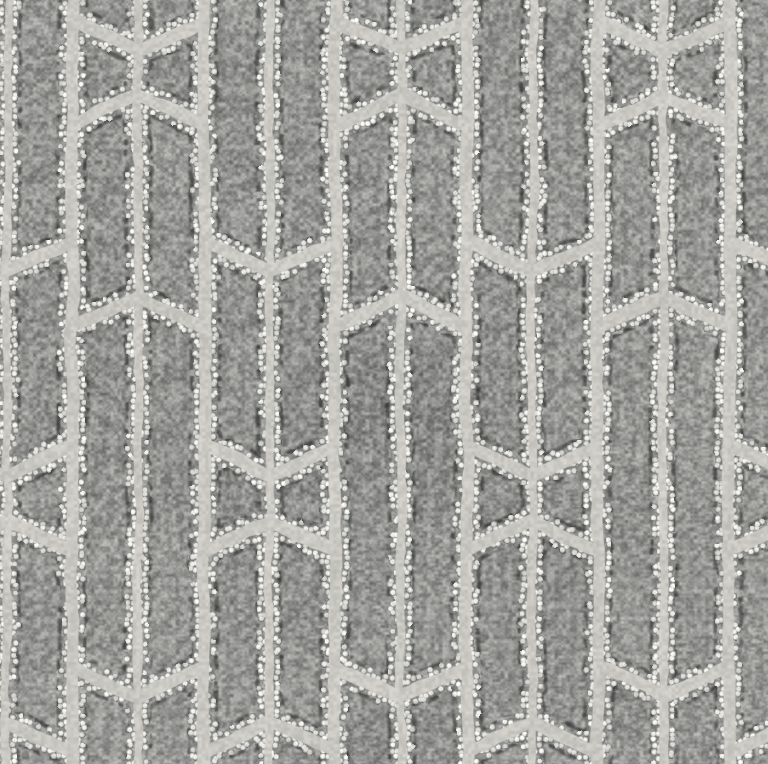
Write a WebGL 1 fragment shader that draws this pattern.

```glsl
precision highp float;
// Cut-and-loop carpet: columns of grey pile split by pale ribs and chevrons.
// Alternate columns drop by half a period; a distance field gives the ribs,
// and cellular noise sets bright loop tufts along their borders.

uniform vec2 u_resolution;

const float PERIOD = 6.469; // vertical repeat, in column widths

float hash(vec2 p) {
  return fract(sin(dot(p, vec2(127.1, 311.7))) * 43758.545);
}

vec2 hash2(vec2 p) {
  return vec2(hash(p), hash(p + 37.4));
}

float noise(vec2 p) {
  vec2 i = floor(p);
  vec2 f = fract(p);
  f = f * f * (3.0 - 2.0 * f);
  return mix(mix(hash(i), hash(i + vec2(1.0, 0.0)), f.x),
             mix(hash(i + vec2(0.0, 1.0)), hash(i + 1.0), f.x), f.y);
}

// Signed distance to one chevron; slope +1 peaks upward, -1 dips downward
float chevron(float x, float y, float center, float slope) {
  float dy = y - center - slope * 0.45 * x;
  dy = mod(dy + 0.5 * PERIOD, PERIOD) - 0.5 * PERIOD;
  return abs(dy) * 0.912 - 0.053;
}

// Negative inside the ribs, positive in the pile; y runs downward
float ribDistance(vec2 p) {
  p += 0.035 * (vec2(noise(p * 2.3), noise(p * 2.3 + 19.0)) - 0.5);
  p += 0.018 * (vec2(noise(p * 11.0), noise(p * 11.0 + 7.0)) - 0.5);
  float column = floor(p.x - 0.552);
  float x = abs(p.x - 0.552 - column - 0.5);
  float y = p.y - mod(column, 2.0) * 0.5 * PERIOD;
  float d = min(x - 0.036, 0.5 - x - 0.049);
  d = min(d, chevron(x, y, -1.172, -1.0));
  d = min(d, chevron(x, y, 0.385, -1.0));
  d = min(d, chevron(x, y, 0.730, 1.0));
  return min(d, chevron(x, y, 2.262, 1.0));
}

// Nearest tuft: xy is its center in cell units, z the distance to it
vec3 nearestTuft(vec2 p) {
  vec2 cell = floor(p);
  vec3 best = vec3(0.0, 0.0, 9.0);
  for (int j = -1; j <= 1; j++) {
    for (int i = -1; i <= 1; i++) {
      vec2 c = cell + vec2(float(i), float(j));
      vec2 center = c + 0.15 + 0.7 * hash2(c);
      float dist = length(p - center);
      if (dist < best.z) best = vec3(center, dist);
    }
  }
  return best;
}

void main() {
  vec2 uv = gl_FragCoord.xy / u_resolution;
  float aspect = u_resolution.y / u_resolution.x;
  vec2 p = vec2(uv.x, (1.0 - uv.y) * aspect) * 5.845;
  float aa = 5.845 / u_resolution.x;
  float d = ribDistance(p);

  // Mottled cut pile, a little darker toward the middle
  float grain = 0.65 * noise(p * 34.0) + 0.35 * noise(p * 61.0 + 5.0);
  float shade = 0.575 + 0.36 * (grain - 0.5);
  shade += 0.05 * (noise(p * 1.7 + 3.0) - 0.5);
  shade += 0.07 * (length(uv - vec2(0.5, 0.45)) - 0.35);
  vec3 color = shade * vec3(1.0, 1.0, 0.985);

  // Broken shadow where the pile meets the loops
  float shadow = smoothstep(0.025, 0.05, d) * (1.0 - smoothstep(0.055, 0.085, d));
  color *= 1.0 - 0.42 * shadow * smoothstep(0.3, 0.75, noise(p * 25.0 + 11.0));

  // Bright loop tufts with dark gaps
  const float TUFTS = 23.0;
  vec3 tuft = nearestTuft(p * TUFTS);
  float border = ribDistance(tuft.xy / TUFTS);
  float seed = hash(floor(tuft.xy) + 71.0);
  float inBand = step(-0.012, border) * step(border, 0.042) * step(0.13, seed);
  vec2 offset = p * TUFTS - tuft.xy;
  float roundness = 1.0 - smoothstep(0.22, 0.68, tuft.z);
  float loopShade = mix(0.48, 0.80 + 0.18 * seed, roundness);
  loopShade -= 0.09 * dot(offset, vec2(0.5, 0.8));
  loopShade += 0.10 * (noise(p * vec2(90.0, 55.0)) - 0.5);
  float tuftEdge = 1.0 - smoothstep(0.60, 0.60 + aa * TUFTS, tuft.z);
  color = mix(color, loopShade * vec3(1.0, 1.0, 0.98), inBand * tuftEdge);

  // Flat cream ribs with a fine loop grain
  float ribShade = 0.785 + 0.10 * (noise(p * 40.0 + 23.0) - 0.5);
  ribShade += 0.03 * (noise(p * 3.0) - 0.5);
  vec3 ribColor = ribShade * vec3(1.01, 1.0, 0.97);
  color = mix(ribColor, color, smoothstep(-aa, aa, d + 0.004));

  gl_FragColor = vec4(clamp(color, 0.0, 1.0), 1.0);
}
```
